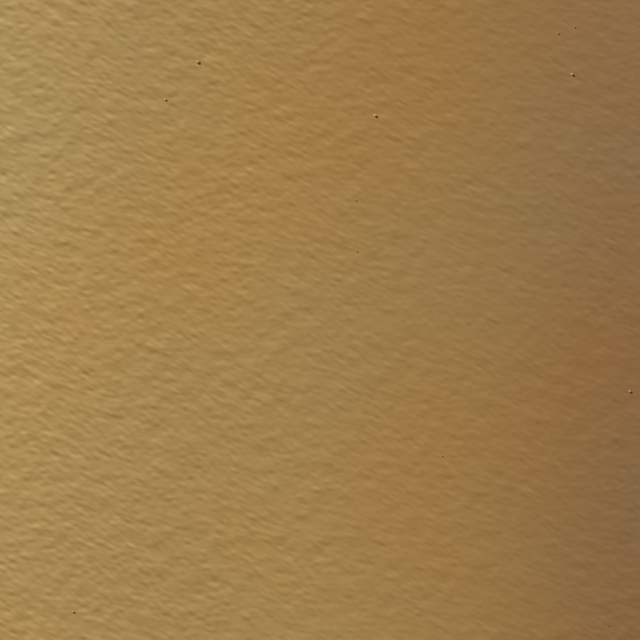
Reproduce this texture procedurally as a Shadertoy shader.

```glsl
// Painted ochre wall under raking light: a smooth gold-to-brown gradient,
// fine slanted relief built from the slopes of scattered cellular bumps,
// and a few tiny pits with a pale lip. Relief fades away from the light.

const vec3 GOLD  = vec3(0.680, 0.565, 0.350);
const vec3 OCHRE = vec3(0.645, 0.515, 0.305);
const vec3 TAN   = vec3(0.600, 0.466, 0.275);
const vec3 BROWN = vec3(0.535, 0.405, 0.263);
const vec3 WARM_SHIFT = vec3(0.010, -0.006, -0.014);
const vec3 PIT_DARK = vec3(0.24, 0.17, 0.12);
const vec3 PIT_LIP  = vec3(0.80, 0.71, 0.56);

const float SLANT = -0.42;          // angle of the grain, radians
const float FINE_GRAIN = 0.0070;    // bump spacing, canvas heights
const float COARSE_GRAIN = 0.0150;
const float STRETCH = 1.6;          // bump length over width
const float RELIEF_NEAR = 0.125;    // contrast at the lit left side
const float RELIEF_FAR = 0.050;
const int PIT_COUNT = 13;
const float PIT_SIZE = 0.0034;

vec3 hash3(vec2 p) {
    vec3 q = fract(p.xyx * vec3(0.1031, 0.1030, 0.0973));
    q += dot(q, q.yxz + 33.33);
    return fract((q.xxy + q.yzz) * q.zyx);
}

vec2 rotate(vec2 p, float angle) {
    float c = cos(angle), s = sin(angle);
    return vec2(c * p.x + s * p.y, c * p.y - s * p.x);
}

// Slope, seen from the light, of randomly sized bumps and dents
float bumpSlope(vec2 p) {
    vec2 cell = floor(p);
    float slope = 0.0;
    for (int y = -1; y <= 1; y++) {
        for (int x = -1; x <= 1; x++) {
            vec2 id = cell + vec2(x, y);
            vec3 rnd = hash3(id + 200.0);
            vec2 d = p - id - rnd.xy;
            float falloff = max(0.0, 1.0 - dot(d, d));
            slope += (rnd.z * 2.0 - 1.0) * falloff * falloff * dot(d, vec2(-0.35, 0.94));
        }
    }
    return slope * 1.6;
}

// Broad, soft variation from layered sines
float mottle(vec2 p) {
    return 0.5 * sin(7.0 * p.x + 2.5 * sin(4.0 * p.y + 1.0))
         + 0.3 * sin(11.0 * p.y - 6.0 * p.x + 2.0)
         + 0.2 * sin(23.0 * p.x + 17.0 * p.y + 3.0 * sin(9.0 * p.y));
}

// Gradient across the wall, tilted so the top turns brown sooner
vec3 wallColor(vec2 uv) {
    float t = uv.x + 0.10 * (uv.y - 0.5) * sin(3.14159 * uv.x);
    vec3 color = mix(GOLD, OCHRE, smoothstep(-0.12, 0.36, t));
    color = mix(color, TAN, smoothstep(0.30, 0.78, t));
    color = mix(color, BROWN, smoothstep(0.66, 1.04, t));
    float lowRight = smoothstep(0.6, 1.1, uv.x) * (0.5 - uv.y);
    float lowLeft = (1.0 - smoothstep(0.0, 0.5, uv.x)) * smoothstep(0.5, 0.0, uv.y);
    return color * (1.0 - 0.07 * lowRight - 0.025 * lowLeft);
}

vec3 addPits(vec3 color, vec2 uv, vec2 p, float aspect) {
    float edge = 0.6 / iResolution.y;
    for (int i = 0; i < PIT_COUNT; i++) {
        vec3 rnd = hash3(vec2(float(i) * 7.0 + 3.0, 41.0));
        vec2 center = vec2(rnd.x * aspect, rnd.y);
        float size = PIT_SIZE * mix(0.35, 1.0, rnd.z * rnd.z) * mix(1.0, 0.6, rnd.x);
        vec2 d = rotate(p - center, SLANT) / vec2(1.3, 0.9);
        float lip = 1.0 - smoothstep(0.3 * size, size + edge, length(d + vec2(0.8, -0.5) * size));
        float pit = 1.0 - smoothstep(0.3 * size, size + edge, length(d - vec2(0.5, -0.3) * size));
        color = mix(color, PIT_LIP, lip * 0.6 * rnd.z);
        color = mix(color, PIT_DARK, pit * mix(0.45, 0.85, rnd.z));
    }
    return color;
}

void mainImage(out vec4 fragColor, in vec2 fragCoord) {
    vec2 uv = fragCoord / iResolution.xy;
    vec2 p = fragCoord / iResolution.y;
    float aspect = iResolution.x / iResolution.y;

    vec3 color = wallColor(uv) + WARM_SHIFT * mottle(p);

    // Bend the grain slightly so that rows never line up
    vec2 bent = p + 0.004 * vec2(sin(31.0 * p.y), sin(27.0 * p.x + 9.0 * p.y));
    vec2 grain = rotate(bent, SLANT) / vec2(STRETCH, 1.0);
    float relief = 0.72 * bumpSlope(grain / FINE_GRAIN)
                 + 0.50 * bumpSlope(rotate(grain, 0.2) / COARSE_GRAIN + 57.0);
    float strength = mix(RELIEF_NEAR, RELIEF_FAR, smoothstep(-0.1, 0.9, uv.x));
    color += relief * strength * vec3(1.0, 0.97, 0.80);

    color = addPits(color, uv, p, aspect);
    fragColor = vec4(clamp(color, 0.0, 1.0), 1.0);
}
```
